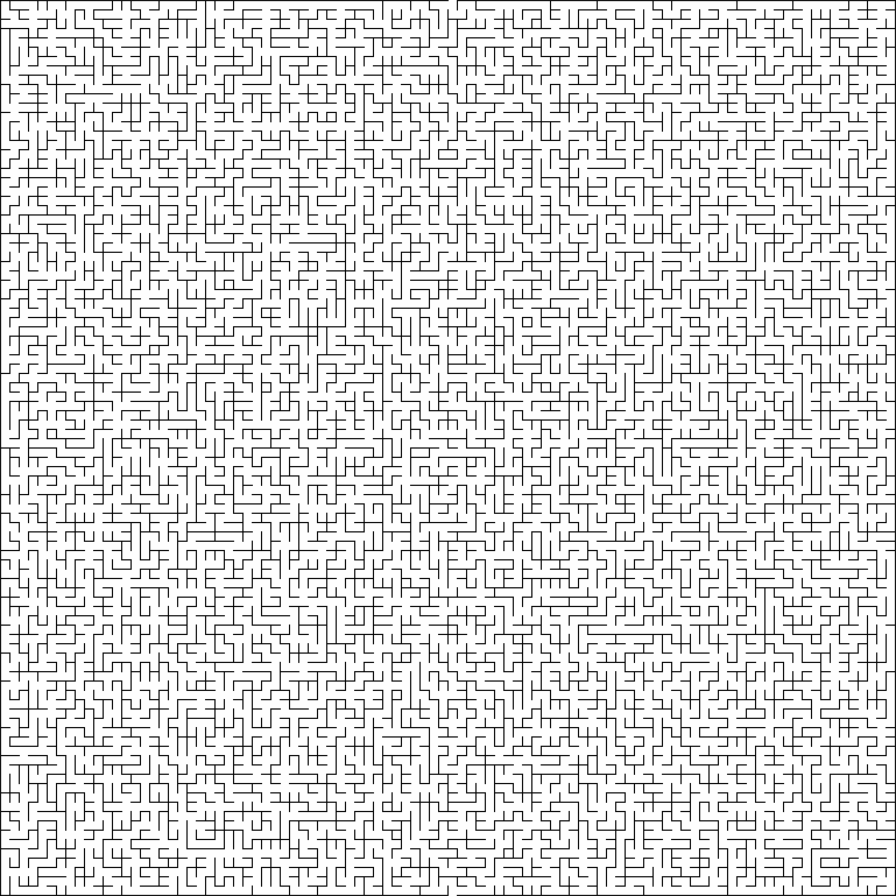
Reproduce this pattern procedurally as a Shadertoy shader.

```glsl
// Draws a dense square maze of thin black walls on white, 96 cells to a side.

const float CELLS = 96.0;

float hash(vec2 v) {
    uint n = uint(v.x) + uint(v.y) * 131u + 977u;
    n = n * 747796405u + 12345u;
    n = ((n >> 15) ^ n) * 277803737u;
    n ^= n >> 16;
    n *= 73939133u;
    return float((n ^ (n >> 13)) >> 8) / 16777216.0;
}

// Unit step for a number of quarter turns
vec2 heading(float quarters) {
    float a = quarters * 1.570796;
    return round(vec2(cos(a), sin(a)));
}

bool onFrame(vec2 v) {
    return min(v.x, v.y) < 0.5 || max(v.x, v.y) > CELLS - 0.5;
}

// Each inner post grows one wall; the top-ranked post of a closed ring turns away
vec2 wallFrom(vec2 post) {
    if (onFrame(post)) return vec2(0.0);
    float h = hash(post), rank = fract(h * 64.0);
    vec2 dir = vec2(0.0);
    for (int k = 0; k < 4; k++) {
        dir = heading(floor(h * 4.0) + float(k));
        vec2 p = post + dir;
        bool ring = false, top = true;
        for (int i = 0; i < 24; i++) {
            if (p == post) { ring = true; break; }
            if (onFrame(p)) break;
            float hp = hash(p);
            if (fract(hp * 64.0) > rank) top = false;
            p += heading(floor(hp * 4.0));
        }
        if (!ring || (k == 0 && !top)) break;
    }
    return dir;
}

// Outer frame, with an opening in the middle of the top and bottom
bool frameWall(vec2 a, vec2 b) {
    bool upright = a.x == b.x && (a.x == 0.0 || a.x == CELLS);
    bool level = a.y == b.y && (a.y == 0.0 || a.y == CELLS);
    return upright || (level && min(a.x, b.x) != 48.0);
}

void mainImage(out vec4 fragColor, in vec2 fragCoord) {
    // Lattice units: posts at whole numbers, walls an eighth of a cell thick
    float halfWall = 0.0625;
    float scale = (CELLS + 2.0 * halfWall) / min(iResolution.x, iResolution.y);
    float soft = 0.72 * scale;
    vec2 g = fragCoord * scale - halfWall;
    vec2 post = clamp(round(g), 0.0, CELLS);
    vec2 f = g - post;

    // Soft coverage of the wall strips through this post
    vec2 band = smoothstep(-soft, soft, f + halfWall)
              - smoothstep(-soft, soft, f - halfWall);
    float ink = 0.0;

    if (max(band.x, band.y) > 0.0) {
        ink = band.x * band.y;
        vec2 own = wallFrom(post);
        for (int k = 0; k < 4; k++) {
            vec2 dir = heading(float(k));
            float arm = smoothstep(-soft, soft, dot(f, dir) - halfWall)
                      * (dir.x != 0.0 ? band.y : band.x);
            if (arm <= 0.0) continue;
            vec2 next = post + dir;
            if (own == dir || frameWall(post, next) || wallFrom(next) == -dir) ink += arm;
        }
    }

    fragColor = vec4(vec3(0.995 * (1.0 - clamp(ink, 0.0, 1.0))), 1.0);
}
```
